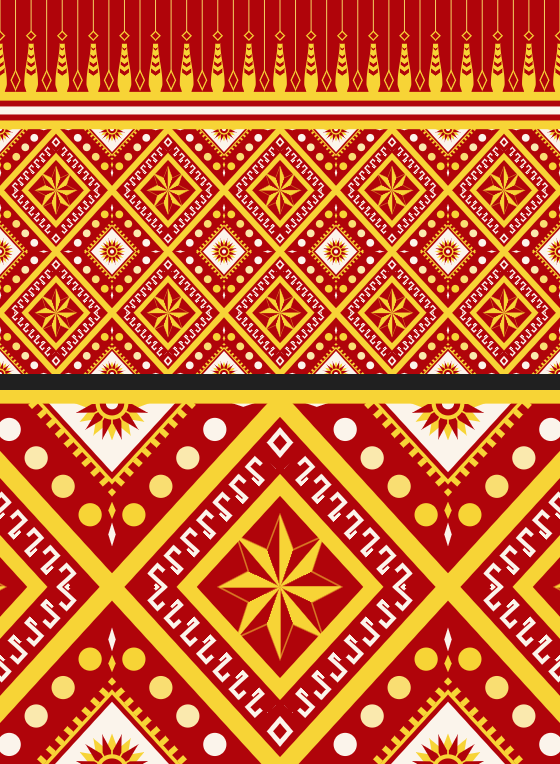
Top, the full canvas; bottom, a detail of the centre.
Give the GLSL for this pattern, as a Shadertoy shader.

```glsl
// Festive woven cloth: a header of spires and bands above a lattice of diamonds.
// Distance functions on repeated cells are painted in layers, back to front.
// Lengths are in threads, THREADS of them spanning the canvas width; y runs down.
#define THREADS 768.0
#define CELL vec2(153.6, 168.0)
#define SPIRE_STEP 42.6667
#define BODY_TOP 177.0
#define HEADER_END 126.0
#define HOOK_STEP 11.0
#define KEY_STEP 6.0
#define RED vec3(0.69, 0.015, 0.04)
#define YELLOW vec3(0.97, 0.83, 0.21)
#define CREAM vec3(0.985, 0.955, 0.92)

float pixelSize;

float fill(float d) { return clamp(0.5 - d / pixelSize, 0.0, 1.0); }

void paint(inout vec3 col, vec3 ink, float d) { col = mix(col, ink, fill(d)); }

float box(vec2 p, vec2 centre, vec2 halfSize) {
    vec2 q = abs(p - centre) - halfSize;
    return max(q.x, q.y);
}

float rhomb(vec2 p, vec2 h) {
    return (abs(p.x) / h.x + abs(p.y) / h.y - 1.0) * h.x * h.y / length(h);
}

// Centred repeat along one axis
float repeat(float x, float period) { return mod(x + 0.5 * period, period) - 0.5 * period; }

// Folds the plane into n sectors, each pointing along +y
vec2 foldSectors(vec2 p, float n) {
    float a = repeat(atan(p.x, p.y + 1e-4), 6.2831853 / n);
    return length(p) * vec2(sin(a), cos(a));
}

// Coordinates along (x) and away from the centre across (y) a diamond side
vec2 sideCoords(vec2 p) {
    vec2 n = normalize(CELL.yx);
    return vec2(dot(abs(p), vec2(-n.y, n.x)), dot(abs(p), n));
}

// S-shaped hooks running along the side
float hooks(vec2 side) {
    vec2 h = vec2(repeat(side.x, HOOK_STEP), side.y);
    float d = box(h, vec2(-2.5, 43.5), vec2(0.95, 5.3));
    d = min(d, box(h, vec2(0.0, 48.0), vec2(3.3, 0.95)));
    d = min(d, box(h, vec2(2.5, 46.4), vec2(0.95, 2.4)));
    d = min(d, box(h, vec2(-4.0, 39.0), vec2(2.4, 0.95)));
    d = min(d, box(h, vec2(-5.0, 40.6), vec2(0.95, 2.4)));
    return max(d, abs(side.x) - 3.5 * HOOK_STEP);
}

void paintStarDiamond(inout vec3 col, vec2 p) {
    vec2 side = sideCoords(p);
    paint(col, YELLOW, abs(side.y - 31.5) - 3.4);
    paint(col, CREAM, hooks(side));
    paint(col, CREAM, abs(rhomb(vec2(p.x, abs(p.y) - 66.0), vec2(4.6, 5.4))) - 1.1);
    // Pinwheel star: one half of each petal solid, the other outlined
    vec2 q = foldSectors(p * vec2(1.0, 0.85), 8.0);
    float petal = rhomb(q - vec2(0.0, 14.0), vec2(6.2, 14.0));
    col = mix(col, YELLOW, 0.55 * fill(abs(petal) - 0.35));
    paint(col, YELLOW, max(petal, q.x - 0.3));
}

void paintFlowerDiamond(inout vec3 col, vec2 p) {
    vec2 side = sideCoords(p);
    // Toothed border around the white field
    vec2 key = vec2(repeat(side.x, KEY_STEP), side.y);
    float border = min(abs(key.y - 24.3) - 0.8, box(key, vec2(0.0, 26.8), vec2(1.3, 2.0)));
    paint(col, YELLOW, border);
    paint(col, CREAM, side.y - 21.3);
    // Two rings of spikes and a round eye
    vec2 q = foldSectors(p, 12.0);
    paint(col, YELLOW, rhomb(q - vec2(0.0, 8.5), vec2(3.2, 8.5)));
    q = foldSectors(p * mat2(0.9659, 0.2588, -0.2588, 0.9659), 12.0);
    paint(col, RED, rhomb(q - vec2(0.0, 9.0), vec2(2.0, 8.0)));
    paint(col, YELLOW, length(p) - 7.5);
    paint(col, RED, length(p) - 5.6);
    paint(col, CREAM, length(p) - 2.8);
    // Dots fading from cream at the sides to yellow at the tips
    for (int i = 0; i < 4; i++) {
        float t = float(i) / 3.0;
        vec2 centre = mix(vec2(47.0, 12.0), vec2(10.0, 51.0), t);
        paint(col, mix(CREAM, YELLOW, t), length(abs(p) - centre) - 5.3);
    }
    // Slender sparks toward the four corners
    vec2 a = abs(p);
    paint(col, CREAM, rhomb(a - vec2(0.0, 60.0), vec2(1.7, 5.5)));
    paint(col, YELLOW, rhomb(a - vec2(0.0, 49.0), vec2(1.7, 4.0)));
    paint(col, CREAM, rhomb(a - vec2(60.0, 0.0), vec2(5.0, 1.7)));
}

void paintHeader(inout vec3 col, vec2 p) {
    vec2 s = vec2(repeat(p.x, SPIRE_STEP), p.y);
    vec2 g = vec2(repeat(p.x + 0.5 * SPIRE_STEP, SPIRE_STEP), p.y);
    // Hanging threads with open diamonds
    vec3 thread = mix(YELLOW, CREAM, 0.25);
    paint(col, thread, max(abs(s.x) - 0.65, s.y - 43.0));
    paint(col, thread, max(abs(g.x) - 0.65, g.y - 97.0));
    paint(col, YELLOW, abs(rhomb(s - vec2(0.0, 49.0), vec2(6.0, 6.0))) - 0.85);
    paint(col, YELLOW, abs(rhomb(g - vec2(0.0, 110.0), vec2(6.0, 13.0))) - 0.85);
    // Tapered spire with a rounded foot
    float width = 3.4 + 6.0 * smoothstep(58.0, 114.0, s.y) - 3.0 * smoothstep(115.0, 128.0, s.y);
    paint(col, YELLOW, max(abs(s.x) - width, 60.0 - s.y));
    // Chevron notches growing downward
    for (int i = 0; i < 4; i++) {
        float size = 2.6 + 1.2 * float(i);
        float y = s.y - 68.0 - 11.0 * float(i) + 0.7 * abs(s.x);
        paint(col, RED, max(abs(y) - 0.45 * size, abs(s.x) - size));
    }
}

void mainImage(out vec4 fragColor, in vec2 fragCoord) {
    pixelSize = THREADS / iResolution.x;
    vec2 p = vec2(fragCoord.x, iResolution.y - fragCoord.y) * pixelSize;
    vec3 col = RED;
    if (p.y < HEADER_END + 2.0) {
        paintHeader(col, p);
    } else if (p.y > BODY_TOP - 4.0) {
        vec2 grid = p - vec2(0.0, BODY_TOP);
        vec2 star = mod(grid, CELL) - 0.5 * CELL;
        vec2 flower = mod(grid + 0.5 * CELL, CELL) - 0.5 * CELL;
        paintStarDiamond(col, star);
        paintFlowerDiamond(col, flower);
        paint(col, YELLOW, abs(rhomb(star, 0.5 * CELL)) - 4.2);
    }
    // Horizontal bands
    paint(col, YELLOW, abs(p.y - 132.0) - 6.0);
    paint(col, CREAM, abs(p.y - 151.5) - 5.5);
    paint(col, YELLOW, abs(p.y - 171.2) - 6.0);
    fragColor = vec4(col, 1.0);
}
```
